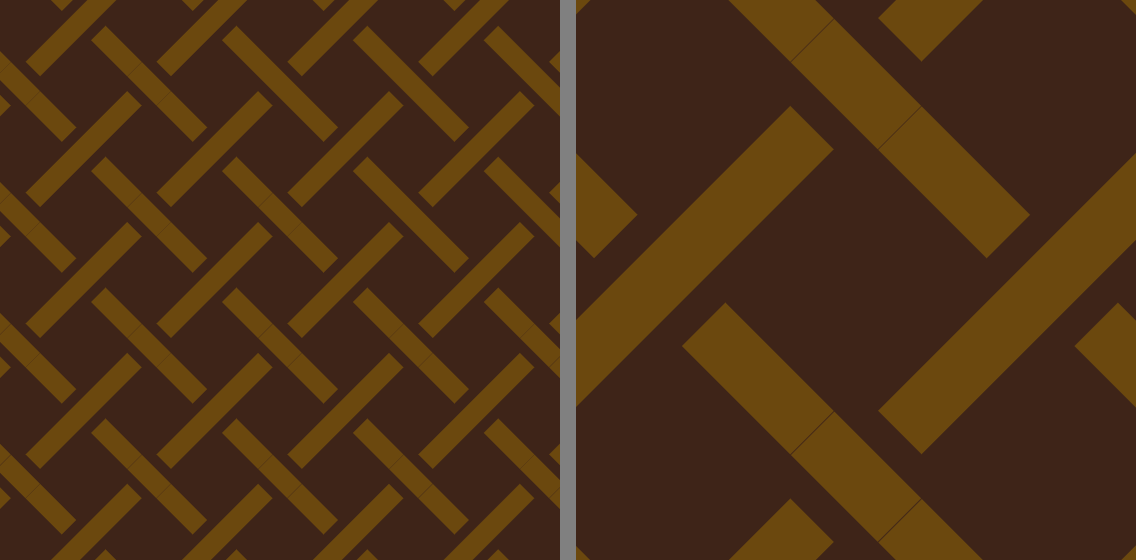
Left, the full canvas; right, a detail of the centre.
Write a three.js fragment shader that draws this pattern.

```glsl
// Draws a basket-weave lattice of diagonal ochre bars on dark brown, with faint seams.
varying vec2 vUv;

const float PERIOD = 0.2337;                        // repeat size, in canvas units
const vec2 RISING_CENTER = vec2(0.1494, 0.9674);    // centre of one rising bar
const vec2 FALLING_CENTER = vec2(0.0326, 0.8503);   // centre of one falling bar
const vec2 BAR_HALF = vec2(0.1283, 0.0183);         // half length, half width
const float SEAM_OFFSET = 0.0368;                   // seam distance from bar centre
const float SEAM_WIDTH = 0.0006;

const vec3 BROWN = vec3(0.243, 0.141, 0.094);
const vec3 OCHRE = vec3(0.420, 0.282, 0.055);

// Index of the lattice cell that holds p
vec2 cellIndex(vec2 p, vec2 center) {
  return floor((p - center) / PERIOD + 0.5);
}

// Position relative to the nearest lattice centre
vec2 cellLocal(vec2 p, vec2 center) {
  return p - center - PERIOD * cellIndex(p, center);
}

// Coordinates along and across a diagonal; slope is 1 or -1
vec2 alongDiagonal(vec2 p, float slope) {
  return vec2(p.x + slope * p.y, p.y - slope * p.x) * inversesqrt(2.0);
}

float boxDistance(vec2 p, vec2 halfSize) {
  vec2 d = abs(p) - halfSize;
  return length(max(d, 0.0)) + min(max(d.x, d.y), 0.0);
}

// Antialiased coverage inside a signed distance
float fill(float dist, float pixel) {
  return clamp(0.5 - dist / pixel, 0.0, 1.0);
}

// Coverage of a thin line, kept correct when narrower than a pixel
float hairline(float dist, float width, float pixel) {
  return fill(dist - 0.5 * width, pixel) - fill(dist + 0.5 * width, pixel);
}

float hash(vec2 p) {
  return fract(sin(dot(p, vec2(127.1, 311.7))) * 4375.85);
}

// Seams vanish towards the upper right of the lattice
float seamStrength(vec2 cell) {
  float present = 1.0 - step(1.5, cell.x + 1.5 * cell.y);
  return present * mix(0.7, 1.0, hash(cell));
}

void main() {
  float pixel = max(fwidth(vUv.x), 0.00001);

  // Two interleaved sets of bars
  vec2 rising = alongDiagonal(cellLocal(vUv, RISING_CENTER), 1.0);
  vec2 falling = alongDiagonal(cellLocal(vUv, FALLING_CENTER), -1.0);
  float risingBar = fill(boxDistance(rising, BAR_HALF), pixel);
  float fallingBar = fill(boxDistance(falling, BAR_HALF), pixel);

  // Pairs of hairline joints across the falling bars
  float seam = hairline(abs(falling.x) - SEAM_OFFSET, SEAM_WIDTH, pixel);
  seam *= seamStrength(cellIndex(vUv, FALLING_CENTER));

  float cover = max(risingBar, fallingBar * (1.0 - seam));
  gl_FragColor = vec4(mix(BROWN, OCHRE, cover), 1.0);
}
```
